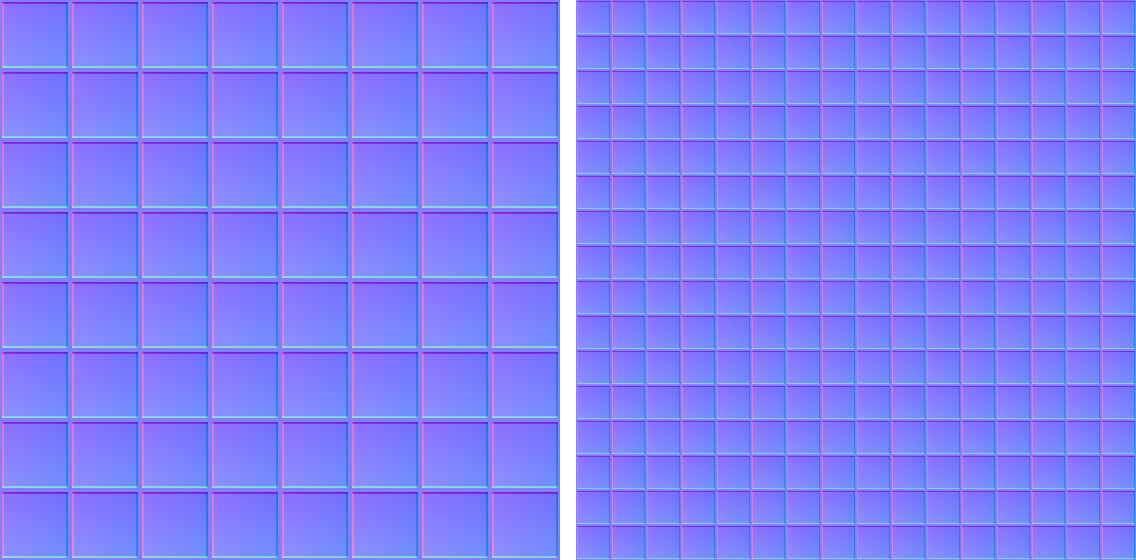
Left, the tile; right, the same tile 2 across and 2 down.
Reproduce this texture map procedurally as a Shadertoy shader.

```glsl
// Tangent-space normal map of a square tile grid: flat joints, thin steep
// rims and shallow dished faces. Each cell sums its face and rim slopes,
// then turns them into a unit normal. Whole cell counts make it tile.

#define TILES 8.0         // tiles across and down
#define JOINT 0.030       // half the joint width, in cells
#define RIM_WIDTH 0.030   // width of the steep rim, in cells
#define RIM_SLOPE 1.15    // steepness at the rim
#define DISH_SLOPE 0.28   // face slope per cell away from the centre

// Slope of the rim along each axis, strongest at the outer edge.
vec2 rimSlope(vec2 fromCentre, vec2 edgeDistance) {
    vec2 fade = 1.0 - smoothstep(0.4 * RIM_WIDTH, RIM_WIDTH, edgeDistance);
    return -sign(fromCentre) * RIM_SLOPE * fade;
}

// Share of the pixel that lies inside the tile.
float tileCoverage(vec2 edgeDistance, vec2 pixel) {
    vec2 inside = clamp(edgeDistance / pixel + 0.5, 0.0, 1.0);
    return inside.x * inside.y;
}

void mainImage(out vec4 fragColor, in vec2 fragCoord) {
    vec2 pixel = TILES / iResolution.xy;
    vec2 fromCentre = fract(fragCoord * pixel) - 0.5;
    vec2 edgeDistance = 0.5 - JOINT - abs(fromCentre);

    // Dished face plus rim, flattened in the joints
    vec2 slope = -fromCentre * DISH_SLOPE + rimSlope(fromCentre, edgeDistance);
    slope *= tileCoverage(edgeDistance, pixel);

    // Pack the unit normal into colour
    vec3 normal = normalize(vec3(slope, 1.0));
    fragColor = vec4(0.5 + 0.5 * normal, 1.0);
}
```
